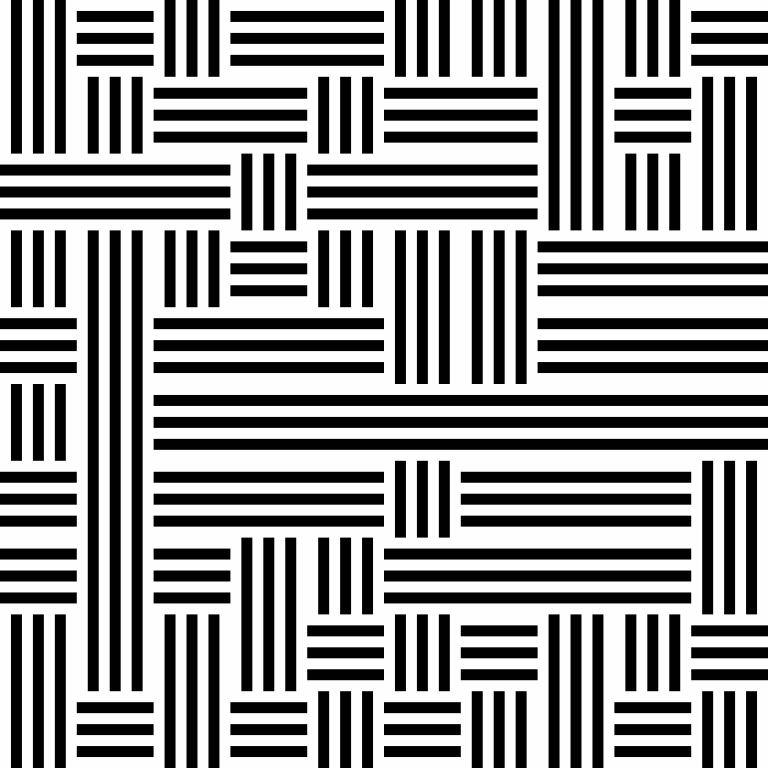
Reproduce this pattern procedurally as a Shadertoy shader.

```glsl
// Square tiles of three black bars, each tile randomly upright or level.
#define TILES 10.0          // tiles along the canvas height
#define BARS 3.0            // bars per tile, with gaps as wide as the bars
#define UPRIGHT_SHARE 0.48  // share of tiles with upright bars
#define SEED 3.0
#define INK vec3(0.005)
#define PAPER vec3(0.997)

float hash(vec2 p) {
    return fract(sin(dot(p + SEED, vec2(127.1, 311.7))) * 43758.5453);
}

// Coverage of a shape at signed distance d, for a pixel of the given width
float coverage(float d, float pixel) {
    return clamp(0.5 - d / pixel, 0.0, 1.0);
}

// Signed distance to the nearest bar, with t running from 0 to 1 across a tile
float barDistance(float t) {
    float bands = 2.0 * BARS + 1.0;
    float index = clamp(floor((t * bands - 0.5) * 0.5), 0.0, BARS - 1.0);
    float centre = 2.0 * index + 1.5;
    return (abs(t * bands - centre) - 0.5) / bands;
}

// Ink of one tile, cut off at the tile border
float tileInk(vec2 grid, vec2 tile, float pixel) {
    vec2 local = grid - tile;
    vec2 border = abs(local - 0.5) - 0.5;
    float inside = coverage(border.x, pixel) * coverage(border.y, pixel);
    float across = hash(tile) < UPRIGHT_SHARE ? local.x : local.y;
    return inside * coverage(barDistance(across), pixel);
}

void mainImage(out vec4 fragColor, in vec2 fragCoord) {
    float pixel = TILES / iResolution.y;
    vec2 grid = fragCoord * pixel;

    // Sum the four nearest tiles so that bar ends are smooth too
    vec2 corner = floor(grid - 0.5);
    float ink = 0.0;
    for (int y = 0; y < 2; y++) {
        for (int x = 0; x < 2; x++) {
            ink += tileInk(grid, corner + vec2(x, y), pixel);
        }
    }
    fragColor = vec4(mix(PAPER, INK, clamp(ink, 0.0, 1.0)), 1.0);
}
```
